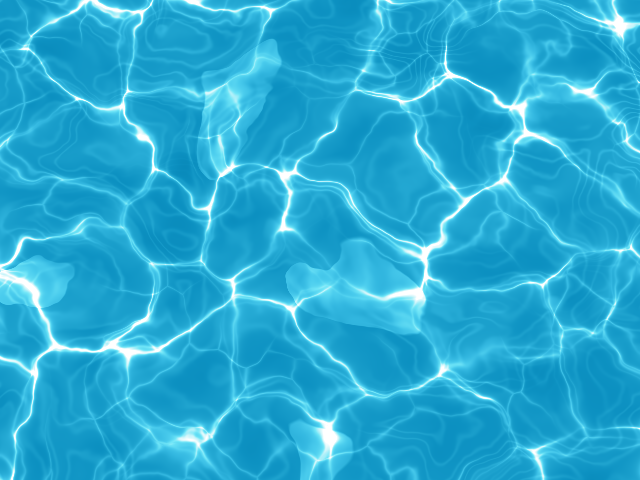
A Shadertoy shader for this texture:

```glsl
// Sunlit pool water: a wavering net of caustic light over clear blue.

vec2 hash2(vec2 p) {
    vec3 q = fract(p.xyx * vec3(0.1031, 0.1030, 0.0973));
    q += dot(q, q.yzx + 33.33);
    return fract((q.xx + q.yz) * q.zy);
}

float noise(vec2 p) {
    vec2 i = floor(p), f = fract(p);
    f = f * f * f * (f * (f * 6.0 - 15.0) + 10.0);
    vec2 e = vec2(0.0, 1.0);
    return mix(mix(hash2(i).x, hash2(i + e.yx).x, f.x),
               mix(hash2(i + e).x, hash2(i + e.yy).x, f.x), f.y);
}

// Two octaves, the second turned to hide the lattice
float swell(vec2 p) {
    return 0.7 * noise(p) + 0.3 * noise(mat2(1.6, 1.2, -1.2, 1.6) * p + 7.3);
}

vec2 drift(vec2 p) {
    return vec2(swell(p), swell(p + vec2(31.7, 12.4))) - 0.5;
}

// Gaps from the nearest seed to the second (edges) and third (corners)
vec2 cellGaps(vec2 p) {
    vec2 cell = floor(p);
    vec3 near = vec3(9.0);
    for (int y = -1; y <= 1; y++)
    for (int x = -1; x <= 1; x++) {
        vec2 c = cell + vec2(x, y);
        float d = length(c + 0.05 + 0.9 * hash2(c) - p);
        if (d < near.x) near = vec3(d, near.xy);
        else if (d < near.y) near = vec3(near.x, d, near.y);
        else near.z = min(near.z, d);
    }
    return near.yz - near.x;
}

float strand(float gap, float width) {
    return 1.0 / (1.0 + gap * gap / (width * width));
}

// Thin contour lines of a wavy height, as nested folds
float folds(vec2 p, float count) {
    return pow(0.5 + 0.5 * cos(6.283 * count * swell(p)), 5.0);
}

// Palette from deep water to white glare
vec3 waterColor(float light) {
    float t = light * 5.0;
    vec3 c = mix(vec3(0.02, 0.52, 0.71), vec3(0.05, 0.57, 0.76), clamp(t + 1.0, 0.0, 1.0));
    c = mix(c, vec3(0.12, 0.64, 0.81), clamp(t, 0.0, 1.0));
    c = mix(c, vec3(0.20, 0.72, 0.88), clamp(t - 1.0, 0.0, 1.0));
    c = mix(c, vec3(0.29, 0.80, 0.93), clamp(t - 2.0, 0.0, 1.0));
    c = mix(c, vec3(0.44, 0.90, 0.97), clamp(t - 3.0, 0.0, 1.0));
    c = mix(c, vec3(0.80, 0.96, 0.98), clamp(t - 4.0, 0.0, 1.0));
    return mix(c, vec3(1.0), clamp(t - 5.0, 0.0, 1.0));
}

void mainImage(out vec4 fragColor, in vec2 fragCoord) {
    vec2 uv = fragCoord / iResolution.y;

    // Slight foreshortening toward the top
    vec2 p = vec2((uv.x - 0.67) * (1.0 + 0.2 * uv.y), uv.y * (1.0 + 0.2 * uv.y)) + 3.0;

    // Broad bends, wobbles and fine shivers
    vec2 bent = p + 0.18 * drift(p * 3.5) + 0.055 * drift(p * 11.0) + 0.012 * drift(p * 32.0);
    vec2 shifted = bent + 0.075 * drift(p * 5.0 + 40.0);
    vec2 creased = shifted + 0.05 * drift(p * 9.0 + 64.0);

    // Main net, its loosened doubles and a faint finer net
    vec2 net = cellGaps(bent * 4.3);
    vec2 twin = cellGaps(shifted * 4.3);
    vec2 third = cellGaps(creased * 4.3 + 0.06);
    vec2 fine = cellGaps(creased * 7.0 + 17.0);
    float power = smoothstep(0.25, 0.8, swell(p * 6.0 + 9.0));
    float twinPower = smoothstep(0.3, 0.75, swell(p * 6.0 + 29.0));

    // Soft depth of the water
    float light = -0.19 + 0.22 * swell(bent * vec2(4.0, 6.0) + 21.0);
    light += 0.22 * swell(creased * vec2(9.0, 14.0) + 33.0);
    light += 0.13 * exp(-5.0 * net.x);
    light += (0.12 + 0.65 * power) * strand(net.x, 0.026);
    light += (0.08 + 0.4 * twinPower) * strand(twin.x, 0.032);
    light += (0.06 + 0.28 * power) * strand(third.x, 0.03);
    light += 0.38 * smoothstep(0.3, 0.75, noise(p * 5.0 + 55.0)) * strand(fine.x, 0.04);

    // Hot knots where strands meet
    light += (0.1 + 0.85 * power) * exp(-net.y / 0.07);

    // Silky nested folds in drifting veils, denser toward the top
    float veil = smoothstep(0.25, 0.75, noise(p * 3.7 + 83.0));
    light += (0.13 + 0.1 * uv.y) * veil * folds(creased * vec2(4.5, 7.0) + 70.0, 8.0);
    light += 0.14 * (1.0 - veil) * folds(creased * vec2(6.0, 5.0) + 95.0, 5.0);

    // Small folded sheets of light with crisp rims
    float sheet = noise(creased * vec2(6.0, 5.0) + 112.0);
    float streaks = swell(creased * vec2(26.0, 15.0) + 5.0);
    light += smoothstep(0.86, 0.875, sheet) * (0.08 + 0.5 * streaks);

    fragColor = vec4(waterColor(light), 1.0);
}
```
